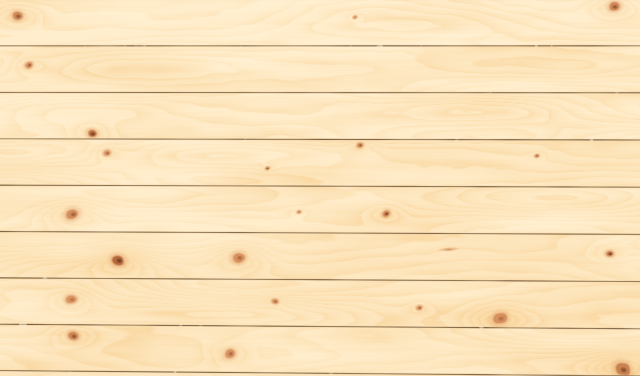
A Shadertoy shader for this texture:

```glsl
// Pale pine boards laid in level rows, with flowing grain, knots and thin dark seams.
#define PITCH 0.1244        // board height
#define ROW_OFFSET 0.02     // shift of the first seam, in boards
#define TILT 0.0107         // growing slope of the lower seams
#define SEAM_WIDTH 0.0024
#define SEAM_STRENGTH 0.74
#define KNOT_CELL 0.427     // one possible knot per cell along a board
#define KNOT_DENSITY 0.82
#define KNOT_MIN 0.005
#define KNOT_MAX 0.021
#define RINGS 7.0           // growth rings swept by the broad grain
#define GRAIN_CONTRAST 0.55
#define SEED 3.0

const vec3 PALE = vec3(1.00, 0.93, 0.80);
const vec3 HONEY = vec3(0.98, 0.85, 0.64);
const vec3 KNOT_ORANGE = vec3(0.87, 0.58, 0.37);
const vec3 KNOT_BROWN = vec3(0.66, 0.36, 0.19);
const vec3 KNOT_DARK = vec3(0.38, 0.19, 0.11);
const vec3 SEAM_DARK = vec3(0.36, 0.25, 0.14);
const vec3 SEAM_SHADE = vec3(0.87, 0.76, 0.58);

float hash(vec2 p) {
    return fract(sin(dot(p, vec2(127.1, 311.7)) + SEED) * 43758.5453);
}

float noise(vec2 p) {
    vec2 i = floor(p), f = fract(p);
    f = f * f * (3.0 - 2.0 * f);
    return mix(mix(hash(i), hash(i + vec2(1, 0)), f.x),
               mix(hash(i + vec2(0, 1)), hash(i + vec2(1, 1)), f.x), f.y);
}

float fbm(vec2 p) {
    return 0.57 * noise(p) + 0.29 * noise(p * 2.1 + 7.3) + 0.14 * noise(p * 4.3 + 2.9);
}

void mainImage(out vec4 fragColor, in vec2 fragCoord) {
    vec2 p = fragCoord / iResolution.y;
    float pixel = 1.0 / iResolution.y;

    // Board index and position inside the board
    float depth = 1.0 - p.y;
    float slope = TILT * max(depth - 0.2, 0.0) * (p.x - 0.85);
    float row = (depth - slope) / PITCH + ROW_OFFSET;
    float board = floor(row);
    vec2 q = vec2(p.x, (fract(row) - 0.5) * PITCH);
    vec2 shift = vec2(board * 17.3, board * 9.1);

    // Long oval grain whose contours become growth rings
    float broad = noise(q * vec2(1.9, 13.0) + shift);
    float waver = fbm(q * vec2(7.0, 22.0) + shift);
    float level = RINGS * broad + 1.1 * waver + 3.0 * q.y / PITCH;

    // Knots bend the rings and leave a stained halo
    float halo = 0.0, cover = 0.0, stain = 0.0;
    vec3 knotColor = KNOT_ORANGE;
    for (int i = -1; i <= 1; i++) {
        vec2 id = vec2(floor(p.x / KNOT_CELL) + float(i), board);
        if (hash(id + 0.37) > KNOT_DENSITY) continue;
        vec2 center = vec2((id.x + 0.1 + 0.8 * hash(id + 11.3)) * KNOT_CELL,
                           (hash(id + 23.7) - 0.5) * 0.8 * PITCH);
        float radius = mix(KNOT_MIN, KNOT_MAX, pow(hash(id + 31.9), 1.4));
        float streak = step(0.9, hash(id + 47.1));
        radius *= 1.0 - 0.6 * streak;
        vec2 d = q - center;

        vec2 spread = d / (radius * vec2(4.5, 2.2));
        float bump = exp(-dot(spread, spread));
        level += 230.0 * radius * bump;
        halo += bump * smoothstep(0.0, KNOT_MAX, radius);

        float angle = (hash(id + 53.3) - 0.5) * 0.9 * (1.0 - 0.8 * streak);
        float c = cos(angle), s = sin(angle);
        vec2 e = vec2(c * d.x + s * d.y, c * d.y - s * d.x);
        e.x /= mix(1.25, 5.0, streak);
        float dist = length(e) / radius + 0.25 * (noise(d * 70.0 + id) - 0.5);
        float soft = 1.6 * pixel / radius;
        float mask = 1.0 - smoothstep(0.8 - soft, 0.8 + soft, dist);
        stain = max(stain, 1.0 - smoothstep(0.7, 1.7, dist));

        // Dark heart, ringed body and burnt rim
        float darkness = hash(id + 61.7);
        vec3 body = mix(KNOT_ORANGE, KNOT_BROWN, 0.1 + 0.8 * darkness * darkness);
        float heart = 1.0 - smoothstep(0.1, 0.5, length(e / radius - vec2(0.12, 0.08)));
        float rim = smoothstep(0.5, 0.8, dist);
        body = mix(body, KNOT_DARK, heart * (0.3 + 0.5 * darkness));
        body = mix(body, KNOT_BROWN, 0.5 * rim);
        knotColor = mix(knotColor, body, mask);
        cover = max(cover, mask * mix(0.95, 0.6, streak));
    }

    // Slow rise ending in a thin late-wood line, faded where too fine
    float f = fract(level);
    float ring = f * f * (1.0 - smoothstep(0.88, 1.0, f));
    ring = mix(ring, 0.28, clamp(1.2 * fwidth(level), 0.0, 1.0));

    // Wood tone from pale sapwood to honey
    float fibre = fbm(q * vec2(6.0, 260.0) + shift);
    float patches = fbm(q * vec2(2.6, 17.0) + shift + 40.0);
    float tone = 0.31 + 0.3 * (depth - 0.5) + 0.2 * (hash(vec2(board, 5.0)) - 0.5);
    tone += GRAIN_CONTRAST * (ring - 0.28) * (0.35 + 1.3 * patches);
    tone += 1.05 * (patches - 0.5) + 0.25 * (fibre - 0.5) + 0.5 * halo;
    vec3 color = mix(PALE, HONEY, clamp(tone, -0.12, 1.35));
    color = mix(color, KNOT_ORANGE, 0.35 * stain * (1.0 - cover));
    color = mix(color, knotColor, cover);

    // Seams of uneven depth with a soft shade and pale chipped edges
    float gap = (0.5 - abs(fract(row) - 0.5)) * PITCH;
    float line = floor(row + 0.5);
    float wear = noise(vec2(p.x * 14.0, line * 5.7));
    float chip = smoothstep(0.76, 0.95, noise(vec2(p.x * 75.0, line * 3.1)) * (0.55 + 0.6 * wear));
    float halfWidth = 0.5 * SEAM_WIDTH * (0.8 + 0.4 * wear);
    float edge = 1.0 - smoothstep(halfWidth, halfWidth + 0.0035, gap);
    color = mix(color, SEAM_SHADE, 0.4 * edge);
    color = mix(color, vec3(1.0, 0.97, 0.90), 0.6 * chip * edge);
    float seam = 1.0 - smoothstep(halfWidth - 0.7 * pixel, halfWidth + 0.7 * pixel, gap);
    color = mix(color, SEAM_DARK, seam * SEAM_STRENGTH * (0.85 + 0.3 * wear) * (1.0 - 0.5 * chip));

    fragColor = vec4(clamp(color, 0.0, 1.0), 1.0);
}
```
